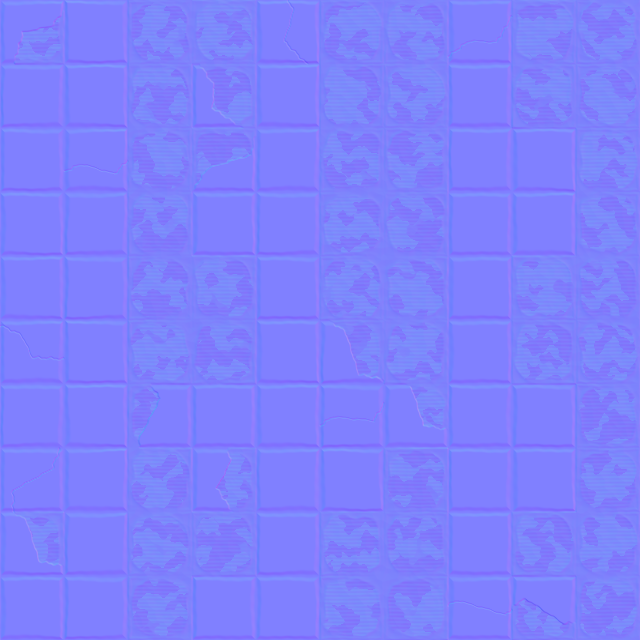
This texture map is drawn by a WebGL 1 fragment shader. Its source:

```glsl
precision highp float;

uniform vec2 u_resolution;

const float TILES = 10.0;          // repeats across and down
const float JOINT = 0.020;         // half width of a joint, in tiles
const float TILE_HEIGHT = 0.0075;
const float CRACK_WIDTH = 0.032;
const float BROKEN_LEVEL = 0.10;   // damage at which a tile breaks
const float MISSING_LEVEL = 0.44;  // damage at which a tile is gone
const float RIBS = 17.0;           // mortar ribs per tile
const float RIB_TILT = 0.11;
const float PATCH_SCALE = 6.0;
const float SAMPLE_STEP = 0.012;
const vec2 BARE_TINT = vec2(-0.014, 0.018);

float hash(vec2 p) {
  p = fract(p * vec2(0.1031, 0.1137));
  p += dot(p, p.yx + 33.33);
  return fract((p.x + p.y) * p.x * 97.31);
}

// Smooth cellular noise: x blends the cell values, y is the nearest distance.
vec2 cellular(vec2 p) {
  vec2 base = floor(p);
  float total = 0.0;
  float value = 0.0;
  float nearest = 2.0;
  for (int j = -1; j <= 1; j++) {
    for (int i = -1; i <= 1; i++) {
      vec2 id = base + vec2(float(i), float(j));
      vec2 site = id + vec2(hash(id + 17.0), hash(id + 71.0));
      float d = length(site - p);
      float weight = exp(-14.0 * d);
      total += weight;
      value += weight * hash(id + 131.0);
      nearest = min(nearest, d);
    }
  }
  return vec2(value / total, nearest);
}

// Damage gathers in bands, loosened by a random part for each tile.
float damageOf(vec2 cell) {
  float row = TILES - 1.0 - cell.y;
  float bands = cos(1.95 * (cell.x - 2.3)) + 0.35 * cos(1.5 * row);
  return bands + 0.75 * (hash(cell + 5.0) - 0.5);
}

// Signed distance to a kinked fracture, positive on the surviving side.
float fracture(vec2 c, vec2 cell) {
  float angle = 6.2832 * hash(cell + 23.0);
  vec2 dir = vec2(cos(angle), sin(angle));
  float along = dot(c, vec2(-dir.y, dir.x));
  float kink = 0.7 * abs(along - 0.3 * hash(cell + 41.0))
             - 0.5 * abs(along + 0.22);
  float ragged = 0.012 * sin(along * 31.0 + angle) + 0.006 * sin(along * 67.0);
  return dot(c, dir) + kink + ragged + 0.3 * (hash(cell + 59.0) - 0.6);
}

// x: height, y: bare floor, z: mortar bed
vec3 surface(vec2 p) {
  vec2 cell = floor(p);
  vec2 c = fract(p) - 0.5;
  float seed = hash(cell + 3.0);
  float damage = damageOf(cell);

  // Tile outline with a slightly uneven, worn edge
  vec2 wobble = 0.005 * sin(p.yx * 8.0 + 6.0 * seed) + 0.003 * sin(p.yx * 29.0);
  vec2 q = abs(c + wobble);
  float outline = max(q.x, q.y) - 0.5 + JOINT;
  float wear = 0.5 + 0.25 * sin(p.x * 3.7 + p.y * 1.3) + 0.25 * sin(p.y * 5.1 - p.x * 2.1);
  float bevel = mix(0.035, 0.085, wear);
  float tile = 1.0 - smoothstep(-bevel, 0.012, outline);

  // Breakage
  float cut = fracture(c, cell);
  float kept = 1.0;
  if (damage > MISSING_LEVEL) kept = 0.0;
  else if (damage > BROKEN_LEVEL) kept = smoothstep(-CRACK_WIDTH, 0.0, cut);
  else if (seed > 0.92) tile -= 0.4 * (1.0 - smoothstep(0.0, 0.02, abs(cut)));
  float height = TILE_HEIGHT * tile * kept;

  // Rounded mortar bed and crumbled floor
  float bare = 1.0 - kept;
  vec2 corner = max(abs(c) - 0.18, 0.0);
  float rim = length(corner) - 0.25
            + 0.022 * sin(p.x * 11.0 + 5.0 * seed) * sin(p.y * 9.0)
            + 0.010 * sin(p.x * 25.0 + p.y * 17.0);
  float bed = bare * (1.0 - smoothstep(-0.025, 0.025, rim));
  if (bare > 0.0) {
    float crumble = cellular(p * vec2(5.0, 6.0) + 9.0).y;
    float lip = exp(-rim * rim * 900.0);
    float seam = 1.0 - smoothstep(0.0, 0.035, abs(outline + 0.01));
    height += bare * (0.003 * crumble + 0.0014 * lip + 0.0012 * bed);
    height += bare * 0.0016 * seam * wear;
  }
  return vec3(height, bare, bed);
}

void main() {
  vec2 p = gl_FragCoord.xy / u_resolution * TILES;
  float e = max(SAMPLE_STEP, 0.5 * TILES / u_resolution.y);
  vec3 here = surface(p);
  vec2 slope = vec2(surface(p + vec2(e, 0.0)).x - surface(p - vec2(e, 0.0)).x,
                    surface(p + vec2(0.0, e)).x - surface(p - vec2(0.0, e)).x) / (2.0 * e);

  // Ribs tilt up or down according to irregular patches
  vec2 warp = 0.05 * sin(p.yx * 13.0) + 0.02 * sin(p.yx * 37.0 + 1.0);
  float tone = cellular((p + warp) * PATCH_SCALE * vec2(0.75, 1.0)).x;
  float side = mix(-1.0, 1.0, smoothstep(0.42, 0.50, tone));
  float rib = 0.5 + 0.5 * sin(6.2832 * RIBS * p.y + 0.4 * sin(p.x * 5.0));
  float tilt = here.z * side * RIB_TILT * (0.25 + 0.75 * rib);

  vec2 lean = -slope + here.y * BARE_TINT + vec2(-0.15 * tilt, tilt);
  vec3 normal = normalize(vec3(lean, 1.0));
  normal.z -= 0.025 * here.y;
  gl_FragColor = vec4(normal * 0.5 + 0.5, 1.0);
}
```
